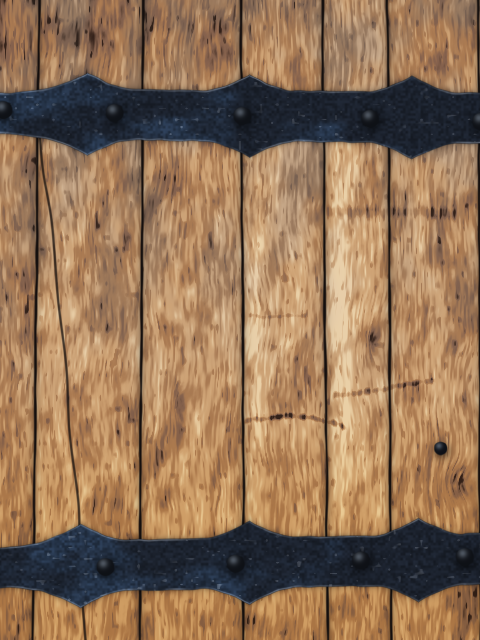
Reproduce this texture procedurally as a Shadertoy shader.

```glsl
#define BAND_HALF 0.053
#define FLARE_HEIGHT 0.034
#define FLARE_REACH 0.092
#define STUD_RADIUS 0.019
#define SEAM_WIDTH 0.0024
#define GRAIN 0.62
#define DENTS 0.25
#define IRON vec3(0.105, 0.13, 0.175)
#define IRON_BLUE vec3(0.15, 0.21, 0.295)
#define GAP vec3(0.08, 0.06, 0.055)

float hash(vec2 p) { return fract(sin(dot(p, vec2(127.1, 311.7))) * 43758.5453); }

float noise(vec2 p) {
  vec2 i = floor(p), f = fract(p);
  f = f * f * (3.0 - 2.0 * f);
  return mix(mix(hash(i), hash(i + vec2(1, 0)), f.x),
             mix(hash(i + vec2(0, 1)), hash(i + vec2(1, 1)), f.x), f.y);
}

float fbm(vec2 p) {
  float sum = 0.0, amp = 0.53;
  for (int i = 0; i < 4; i++) {
    sum += amp * noise(p);
    p = p * 2.03 + 17.3;
    amp *= 0.5;
  }
  return sum;
}

float blob(vec2 p, vec2 centre, vec2 size) {
  vec2 q = (p - centre) / size;
  return exp(-dot(q, q));
}

vec3 woodRamp(float t) {
  vec3 c = mix(vec3(0.2, 0.13, 0.1), vec3(0.52, 0.38, 0.3), smoothstep(0.0, 0.25, t));
  c = mix(c, vec3(0.67, 0.48, 0.32), smoothstep(0.25, 0.48, t));
  c = mix(c, vec3(0.81, 0.64, 0.46), smoothstep(0.48, 0.72, t));
  return mix(c, vec3(0.92, 0.82, 0.66), smoothstep(0.72, 1.0, t));
}

// Ragged mark from a to b, arched by bow
float scratch(vec2 p, vec2 a, vec2 b, float bow, float width) {
  float t = (p.x - a.x) / (b.x - a.x);
  float y = mix(a.y, b.y, t) + bow * 4.0 * t * (1.0 - t) + 0.006 * (noise(p.xx * 40.0) - 0.5);
  float ticks = noise(p * vec2(230.0, 25.0));
  float ends = smoothstep(0.0, 0.04, t) * smoothstep(0.0, 0.04, 1.0 - t);
  return ends * ticks * (1.0 - smoothstep(0.2, 1.0, abs(p.y - y) / (width * (0.3 + ticks))));
}

vec3 wood(vec2 p, float px) {
  // Planks: seam x at the top, shift towards the bottom
  vec2 seams[6] = vec2[6](vec2(0.082, -0.013), vec2(0.297, -0.005), vec2(0.503, 0.005),
                          vec2(0.672, 0.011), vec2(0.807, 0.008), vec2(0.996, 0.006));
  float plank = 0.0, local = 1.0, seamDist = 1.0;
  for (int i = 0; i < 6; i++) {
    float d = p.x - seams[i].x - seams[i].y * (1.0 - p.y * 0.75);
    d -= 0.003 * (noise(vec2(p.y * 9.0, float(i) * 7.0)) - 0.5);
    seamDist = min(seamDist, abs(d));
    if (d > 0.0) { plank += 1.0; local = d; }
  }
  vec2 q = p + plank * vec2(3.7, 1.9);

  // Grain bends around the knots
  float knots = blob(p, vec2(0.95, 0.325), vec2(0.035, 0.04))
              + 0.8 * blob(p, vec2(0.776, 0.618), vec2(0.012, 0.03))
              + 0.6 * blob(p, vec2(0.373, 0.49), vec2(0.014, 0.05));
  float gx = q.x + 0.035 * fbm(q * vec2(7.0, 5.0)) + 0.018 * knots;
  float grain = 0.6 * noise(vec2(gx * 260.0, q.y * 38.0)) + 0.4 * noise(vec2(gx * 120.0, q.y * 12.0));
  float pores = smoothstep(0.74, 0.92, noise(vec2(gx * 190.0, q.y * 42.0 + 5.0)));

  // Short slanted tool dents and broad stains
  vec2 slant = vec2(q.x - 0.35 * q.y, q.y + 0.2 * q.x);
  float dents = 0.7 * noise(slant * vec2(30.0, 17.0)) + 0.35 * fbm(slant * vec2(55.0, 28.0));
  dents = smoothstep(0.42, 0.85, dents);
  float stain = fbm(q * vec2(6.0, 3.0) + 4.0);
  float tone = 0.71 + GRAIN * (grain - 0.5) - DENTS * dents + 0.22 * (stain - 0.5) - 0.24 * pores;
  tone -= smoothstep(1.1, 1.28, p.y) * mix(0.24, 0.12, smoothstep(0.5, 0.75, p.x));
  tone -= 0.1 * smoothstep(0.26, 0.0, p.y) + 0.1 * blob(p, vec2(0.4, 0.98), vec2(0.09, 0.25));
  tone -= 0.08 * step(plank, 0.5) + 0.05 * step(4.5, plank);
  tone -= 0.1 * blob(p, vec2(0.2, 0.88), vec2(0.12, 0.22)) + 0.08 * blob(p, vec2(0.92, 0.3), vec2(0.1, 0.12));

  // Sunlit strips beside two seams
  float strip = blob(vec2(local, p.y), vec2(0.03, 0.66), vec2(0.02, 0.36));
  tone += 0.28 * strip * step(2.5, plank) * step(plank, 4.5) * (0.5 + stain);
  tone -= knots * (0.15 + 0.7 * fbm(q * vec2(70.0, 35.0)));

  // Scratches across the grain
  float marks = scratch(p, vec2(0.505, 0.452), vec2(0.725, 0.44), 0.02, 0.009)
              + 0.7 * scratch(p, vec2(0.69, 0.507), vec2(0.91, 0.54), 0.0, 0.009)
              + 0.6 * scratch(p, vec2(0.675, 0.893), vec2(0.955, 0.887), 0.0, 0.019)
              + 0.4 * scratch(p, vec2(0.515, 0.674), vec2(0.64, 0.676), 0.0, 0.006);
  vec3 col = woodRamp(clamp(tone - 0.8 * marks, 0.0, 1.0));

  // Weathered grey above, warm below
  float grey = smoothstep(0.3, 1.1, p.y) * smoothstep(0.3, 0.7, fbm(q * vec2(14.0, 7.0)));
  col = mix(col, vec3(1.1, 0.97, 0.86) * dot(col, vec3(0.33)), 0.6 * grey);
  col *= mix(vec3(1.0, 0.96, 0.84), vec3(1), smoothstep(0.1, 0.6, p.y));

  // Long split in the second plank, then the gaps
  float splitX = 0.183 - 0.09 * p.y + 0.014 * (noise(vec2(p.y * 7.0, 2.0)) - 0.5);
  float split = (1.0 - smoothstep(0.0006, 0.0022 + px, abs(p.x - splitX))) * step(p.y, 1.05);
  col = mix(col, GAP, 0.75 * split) * (1.0 - 0.35 * exp(-seamDist / 0.006));
  float gap = SEAM_WIDTH * (0.65 + 0.7 * noise(vec2(p.y * 25.0, plank)));
  return mix(col, GAP, 1.0 - smoothstep(gap - px, gap + px, seamDist));
}

// Inside distance of a strap; flares = first x, spacing
float strap(vec2 p, float centre, vec2 flares) {
  float d = abs(mod(p.x - flares.x + 0.5 * flares.y, flares.y) - 0.5 * flares.y);
  float h = BAND_HALF - 0.011 * (1.0 - smoothstep(0.0, 0.12, p.x));
  h += FLARE_HEIGHT * pow(max(1.0 - d / FLARE_REACH, 0.0), 1.5);
  return h - abs(p.y - centre) + 0.003 * (noise(p * 45.0) - 0.5);
}

void addStud(inout vec3 col, vec2 q, float r, float px) {
  col *= 1.0 - 0.6 * blob(q, vec2(0.003, -0.005), vec2(1.14 * r));
  float shine = blob(q, vec2(-0.25, 0.4) * r, vec2(0.5 * r));
  vec3 face = mix(vec3(0.055, 0.065, 0.085), vec3(0.3, 0.33, 0.37), shine);
  float d = length(q) + 0.002 * (noise(q * 130.0 + 8.0) - 0.5);
  col = mix(col, face, 1.0 - smoothstep(r - px, r + px, d));
}

void mainImage(out vec4 fragColor, in vec2 fragCoord) {
  vec2 p = fragCoord / iResolution.x;
  float px = 1.0 / iResolution.x;
  vec3 col = wood(p, px);

  // Two iron straps with worn rims
  float inside = max(strap(p, 1.097 - 0.01 * p.x, vec2(0.182, 0.338)),
                     strap(p, 0.151 + 0.018 * p.x, vec2(0.168, 0.352)));
  col *= 1.0 - 0.3 * exp(-max(-inside, 0.0) / 0.005);
  float patina = fbm(p * vec2(9.0, 16.0));
  vec3 iron = mix(IRON, IRON_BLUE, smoothstep(0.4, 0.75, patina + 0.35 * (0.35 - p.x)));
  iron *= 0.75 + 0.5 * noise(p * 190.0);
  iron += 0.25 * smoothstep(0.83, 0.97, noise(p * vec2(90.0, 130.0))) * patina;
  float rim = (inside - 0.002) / 0.002;
  iron += 0.25 * exp(-rim * rim) * noise(p * 30.0);
  col = mix(col, iron, smoothstep(-px, px, inside));

  // Rivets, closer together towards the ends
  for (int i = -2; i <= 2; i++) {
    float k = float(i), x = 0.272 * k - 0.0058 * k * k * k;
    addStud(col, p - vec2(0.505 + x, 1.092 - 0.006 * k), STUD_RADIUS, px);
    addStud(col, p - vec2(0.491 + x - 0.005 * k * k, 0.159 + 0.007 * k), STUD_RADIUS, px);
  }
  addStud(col, p - vec2(0.918, 0.399), 0.014, px);
  fragColor = vec4(clamp(col, 0.0, 1.0), 1.0);
}
```
